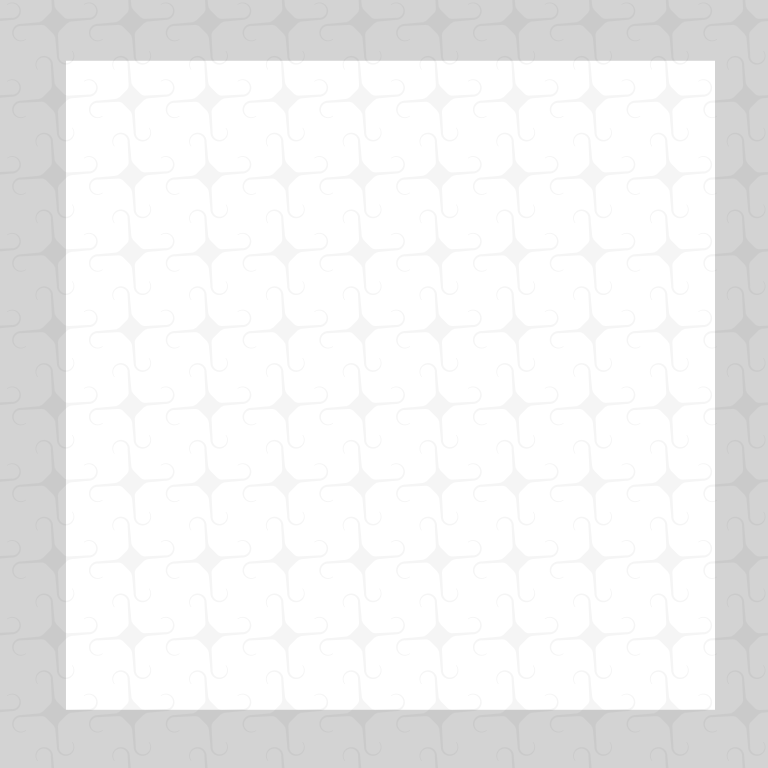
This pattern is drawn by a WebGL 2 fragment shader. Its source:

```glsl
#version 300 es
precision highp float;
// Ten by ten lattice of diamonds with four curled arms, faint over a white panel in a grey frame.

uniform vec2 u_resolution;
out vec4 outColor;

const float TAU = 6.2831853;
const float REPEATS = 10.0;
const vec2 MOTIF_CENTER = vec2(0.715);
const vec3 FRAME_GREY = vec3(0.827);
const vec3 PANEL_WHITE = vec3(1.0);
const float MOTIF_SHADE = 0.04;

// Segment whose half width changes from wa to wb
float taperedSegment(vec2 p, vec2 a, vec2 b, float wa, float wb) {
    vec2 ab = b - a;
    float t = clamp(dot(p - a, ab) / dot(ab, ab), 0.0, 1.0);
    return length(p - a - ab * t) - mix(wa, wb, t);
}

// Counterclockwise arc whose half width changes from wa to wb
float taperedArc(vec2 p, float radius, float start, float sweep, float wa, float wb) {
    float angle = mod(atan(p.y, p.x) - start, TAU);
    if (angle < sweep) {
        return abs(length(p) - radius) - mix(wa, wb, angle / sweep);
    }
    vec2 head = radius * vec2(cos(start), sin(start));
    vec2 tip = radius * vec2(cos(start + sweep), sin(start + sweep));
    return min(length(p - head) - wa, length(p - tip) - wb);
}

float smoothMin(float a, float b, float k) {
    float h = max(k - abs(a - b), 0.0) / k;
    return min(a, b) - 0.25 * h * h * k;
}

float diamond(vec2 p, float halfDiagonal) {
    return (abs(p.x) + abs(p.y) - halfDiagonal) * 0.7071;
}

// Arm pointing right, ending in a hook that turns back upward
float curledArm(vec2 p) {
    float stem = taperedSegment(p, vec2(0.0, 0.008), vec2(0.434, 0.039), 0.023, 0.014);
    float hook = taperedArc(p - vec2(0.443, 0.143), 0.104, -1.66, 3.84, 0.014, 0.004);
    return min(stem, hook);
}

// Diamond with the arm turned through four quarter turns
float motif(vec2 p) {
    float arms = 1e3;
    vec2 q = p;
    for (int i = 0; i < 4; i++) {
        arms = min(arms, curledArm(q));
        q = vec2(q.y, -q.x);
    }
    return smoothMin(diamond(p, 0.178), arms, 0.03);
}

// Hooks reach past their cell, so neighbours are included
float motifLattice(vec2 p) {
    vec2 cell = fract(p + 0.5) - 0.5;
    float d = 1e3;
    for (int y = -1; y <= 1; y++) {
        for (int x = -1; x <= 1; x++) {
            d = min(d, motif(cell - vec2(x, y)));
        }
    }
    return d;
}

float box(vec2 p, vec2 low, vec2 high) {
    vec2 d = abs(p - 0.5 * (low + high)) - 0.5 * (high - low);
    return max(d.x, d.y);
}

float coverage(float d, float pixel) {
    return clamp(0.5 - d / pixel, 0.0, 1.0);
}

void main() {
    vec2 uv = gl_FragCoord.xy / u_resolution;
    float pixel = 1.0 / min(u_resolution.x, u_resolution.y);

    // Panel and frame
    float panel = box(uv, vec2(0.0859, 0.0758), vec2(0.931, 0.9209));
    vec3 color = mix(FRAME_GREY, PANEL_WHITE, coverage(panel, pixel));

    // Faint motifs darken both layers
    float d = motifLattice(uv * REPEATS - MOTIF_CENTER);
    color *= 1.0 - MOTIF_SHADE * coverage(d, pixel * REPEATS);

    outColor = vec4(color, 1.0);
}
```
